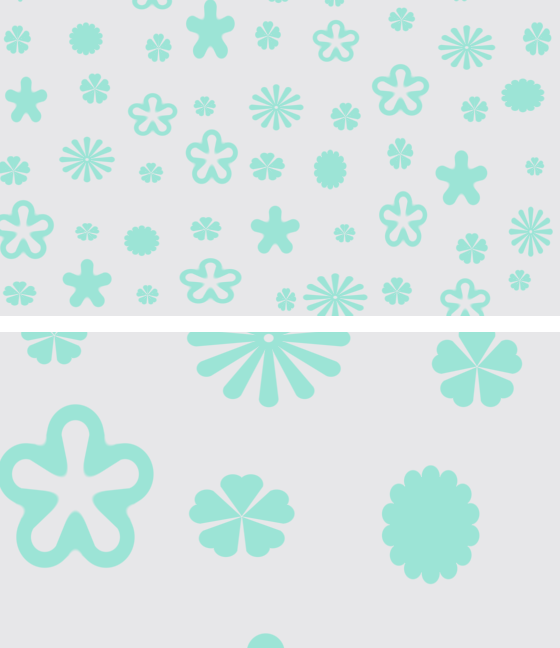
Top: the whole. Bottom: its middle third, enlarged.
A WebGL 2 fragment shader for this pattern:

```glsl
#version 300 es
precision highp float;
// Flat mint flowers scattered on a pale grey ground.
// A jittered grid alternates small clovers with larger blossoms; every
// flower is one tapered petal folded around its centre and stretched.
uniform vec2 u_resolution;
out vec4 fragColor;

const float TAU = 6.2831853;
const float CELL = 0.2;
const vec3 GROUND = vec3(0.906, 0.906, 0.912);
const vec3 MINT = vec3(0.612, 0.894, 0.840);

vec2 hash2(vec2 cell, float seed) {
    vec3 h = fract(vec3(cell.xyx + seed) * vec3(0.1031, 0.1030, 0.0973));
    h += dot(h, h.yzx + 33.33);
    return fract((h.xx + h.yz) * h.zy);
}

float smoothMin(float a, float b, float k) {
    float h = max(k - abs(a - b), 0.0) / k;
    return min(a, b) - h * h * k * 0.25;
}

// Fold the plane into half a petal sector: x runs along the petal.
vec2 foldPetals(vec2 p, float count) {
    float sector = TAU / count;
    float angle = abs(mod(atan(p.x, p.y) + 0.5 * sector, sector) - 0.5 * sector);
    return length(p) * vec2(cos(angle), sin(angle));
}

// Capsule from a to b whose radius changes from ra to rb.
float taper(vec2 p, vec2 a, vec2 b, float ra, float rb) {
    vec2 axis = b - a;
    float t = clamp(dot(p - a, axis) / dot(axis, axis), 0.0, 1.0);
    return length(p - a - axis * t) - mix(ra, rb, t);
}

// Five rounded arms blended with their neighbours.
float fiveArms(vec2 p, float reach, float waist, float bulb) {
    vec2 q = foldPetals(p, 5.0);
    float c = cos(TAU / 5.0), s = sin(TAU / 5.0);
    vec2 neighbour = vec2(c * q.x + s * q.y, s * q.x - c * q.y);
    vec2 tip = vec2(reach, 0.0);
    return smoothMin(taper(q, vec2(0.0), tip, waist, bulb),
                     taper(neighbour, vec2(0.0), tip, waist, bulb), 0.25);
}

float clover(vec2 p) {
    vec2 q = foldPetals(p, 5.0);
    return taper(q, vec2(0.03, 0.0), vec2(0.74, 0.17), 0.01, 0.23);
}

float daisy(vec2 p) {
    vec2 q = foldPetals(p, 12.0);
    float petals = taper(q, vec2(0.15, 0.0), vec2(0.88, 0.0), 0.045, 0.12);
    float r = length(p);
    return max(min(petals, r - 0.17), 0.06 - r);
}

float scallop(vec2 p) {
    vec2 q = foldPetals(p, 14.0);
    return min(length(p) - 0.83, length(q - vec2(0.82, 0.0)) - 0.18);
}

// Signed distance to the flower that belongs to one grid cell.
float flower(vec2 p, vec2 cell) {
    vec2 shape = hash2(cell, 17.0);
    vec2 jitter = hash2(cell, 53.0) - 0.5;
    bool small = mod(cell.x + cell.y, 2.0) < 0.5;
    float kind = fract(0.296 * cell.x + 0.086 * cell.y + 0.2);

    vec2 sizeRange = vec2(0.028, 0.052);
    if (!small) {
        sizeRange = kind < 0.33 ? vec2(0.070, 0.105)
                  : kind < 0.60 ? vec2(0.072, 0.094)
                  : kind < 0.73 ? vec2(0.068, 0.088)
                  : vec2(0.046, 0.075);
    }
    float size = mix(sizeRange.x, sizeRange.y, shape.x);
    float stretch = mix(0.88, 1.17, shape.y);

    vec2 centre = (cell + 0.5) * CELL + jitter * (0.11 - size);
    centre.y += 0.035 * sin(cell.x * 2.4);
    vec2 q = (p - centre) / (size * vec2(stretch, 1.0 / stretch));

    float d;
    if (small) d = clover(q);
    else if (kind < 0.33) d = abs(fiveArms(q, 0.64, 0.12, 0.26)) - 0.09;
    else if (kind < 0.60) d = fiveArms(q, 0.75, 0.19, 0.25);
    else if (kind < 0.73) d = daisy(q);
    else d = scallop(q);
    return d * size;
}

void main() {
    vec2 p = gl_FragCoord.xy / u_resolution.y + vec2(0.03);
    vec2 home = floor(p / CELL);

    // Nearest flower among this cell and its neighbours.
    float d = 1.0;
    for (int y = -1; y <= 1; y++) {
        for (int x = -1; x <= 1; x++) {
            d = min(d, flower(p, home + vec2(x, y)));
        }
    }

    float edge = 0.9 / u_resolution.y;
    float cover = 1.0 - smoothstep(-edge, edge, d);
    fragColor = vec4(mix(GROUND, MINT, cover), 1.0);
}
```
